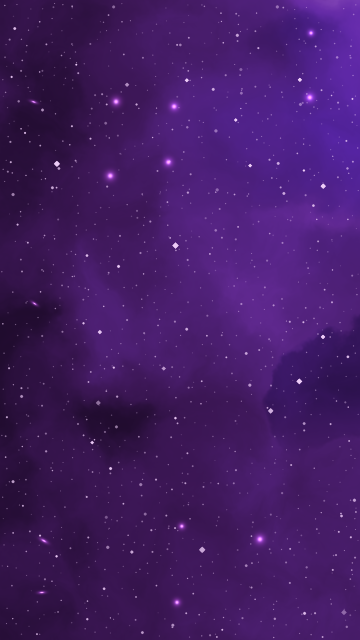
Reproduce this texture procedurally as a Shadertoy shader.

```glsl
#define NIGHT vec3(0.125, 0.045, 0.18)
#define DUSK vec3(0.235, 0.088, 0.335)
#define VIOLET vec3(0.315, 0.13, 0.475)
#define ORCHID vec3(0.42, 0.18, 0.62)
#define PINK vec3(0.66, 0.43, 0.82)
#define INDIGO vec3(0.34, 0.145, 0.70)
#define STAR_TINT vec3(0.93, 0.80, 0.97)
#define HALO_TINT vec3(0.75, 0.30, 0.85)
#define CLOUD_SCALE 3.2
#define CLOUD_CONTRAST 0.30
#define WARP 0.22

vec3 hash3(vec2 cell) {
    vec3 h = fract(cell.xyx * vec3(0.1031, 0.1030, 0.0973));
    h += dot(h, h.yxz + 33.33);
    return fract((h.xxy + h.yzz) * h.zyx);
}

vec2 gradientAt(vec2 cell) {
    float angle = 6.2832 * hash3(cell).x;
    return vec2(cos(angle), sin(angle));
}

float gradientNoise(vec2 p) {
    vec2 i = floor(p), f = fract(p);
    vec2 u = f * f * f * (f * (f * 6.0 - 15.0) + 10.0);
    vec2 e = vec2(0.0, 1.0);
    float low = mix(dot(gradientAt(i), f), dot(gradientAt(i + e.yx), f - e.yx), u.x);
    float high = mix(dot(gradientAt(i + e), f - e), dot(gradientAt(i + e.yy), f - e.yy), u.x);
    return mix(low, high, u.y);
}

float fbm(vec2 p) {
    float sum = 0.0, amp = 0.6;
    for (int i = 0; i < 6; i++) {
        sum += amp * gradientNoise(p);
        p = mat2(1.6, 1.2, -1.2, 1.6) * p + 7.3;
        amp *= 0.5;
    }
    return sum;
}

// Soft elliptical blob
float blob(vec2 p, vec2 center, vec2 size) {
    vec2 d = (p - center) / size;
    return exp(-dot(d, d));
}

vec3 toneRamp(float t) {
    vec3 c = mix(NIGHT, DUSK, smoothstep(0.0, 0.32, t));
    c = mix(c, VIOLET, smoothstep(0.28, 0.58, t));
    c = mix(c, ORCHID, smoothstep(0.55, 0.82, t));
    return mix(c, PINK, smoothstep(0.80, 1.15, t));
}

vec3 nebula(vec2 p) {
    vec2 sway = vec2(fbm(p * CLOUD_SCALE + 11.0), fbm(p * CLOUD_SCALE + 47.0));
    vec2 q = p + WARP * sway;

    // Bright and dark regions
    float tone = 0.27 + 0.18 * p.x + CLOUD_CONTRAST * fbm(q * CLOUD_SCALE + 3.0);
    tone += 0.55 * blob(q, vec2(1.08, 1.80), vec2(0.24, 0.22));
    tone += 0.20 * blob(q, vec2(0.80, 1.42), vec2(0.38, 0.30));
    tone += 0.25 * blob(q, vec2(0.66, 0.93), vec2(0.28, 0.22));
    tone += 0.16 * blob(q, vec2(0.22, 0.95), vec2(0.17, 0.17));
    tone -= 0.22 * blob(q, vec2(0.0, 0.80), vec2(0.11, 0.35));
    tone -= 0.27 * blob(q, vec2(0.38, 0.62), vec2(0.20, 0.13));
    tone -= 0.13 * blob(q, vec2(0.05, 0.08), vec2(0.50, 0.40));
    tone -= 0.10 * blob(q, vec2(0.08, 1.50), vec2(0.30, 0.40));

    // Crisp bank with a ragged upper edge, fading downward
    float bank = smoothstep(1.03, 0.90, length((q - vec2(0.98, 0.70)) / vec2(0.25, 0.19)));
    bank *= smoothstep(0.46, 0.72, p.y);
    float wisp = blob(q, vec2(0.84, 1.67), vec2(0.13, 0.07));
    float ribbon = blob(q, vec2(0.92, 1.17), vec2(0.24, 0.055));
    tone += 0.22 * ribbon - 0.28 * bank - 0.30 * wisp;

    float blue = blob(q, vec2(0.98, 1.40), vec2(0.34, 0.27)) * (1.0 - 0.8 * ribbon);
    blue = clamp(blue + 0.65 * bank + 0.5 * wisp, 0.0, 1.0);
    return mix(toneRamp(tone), INDIGO * (0.42 + 0.80 * tone), 0.75 * blue);
}

// One jittered star per occupied cell; shape 0 is round, 1 is a diamond
float starLayer(vec2 p, float cells, float share, float radius, float shape, float pixel) {
    vec2 id = floor(p * cells);
    vec3 place = hash3(id + cells * 3.7), look = hash3(id + cells * 9.1 + 50.0);
    vec2 d = abs(p - (id + 0.15 + 0.7 * place.xy) / cells);
    float dist = mix(length(d), 0.85 * (d.x + d.y), shape);
    float r = radius * mix(0.6, 1.15, look.x);
    float core = smoothstep(r + 0.7 * pixel, r - 0.7 * pixel, dist);
    return core * mix(0.35, 1.0, look.y) * step(place.z, share);
}

// Rare glowing stars and tilted smudges with a coloured halo
vec3 glowLayer(vec2 p, float cells, float share) {
    vec2 id = floor(p * cells);
    vec3 place = hash3(id + 83.0), look = hash3(id + 131.0);
    vec2 d = p - (id + 0.3 + 0.4 * place.xy) / cells;
    float tilt = look.x - 0.7;
    d = mat2(cos(tilt), -sin(tilt), sin(tilt), cos(tilt)) * d;
    d.y *= 1.0 + 1.6 * step(0.6, look.y);
    float r2 = dot(d, d) / mix(0.5, 1.2, look.z);
    vec3 light = STAR_TINT * 0.6 * exp(-r2 / 0.00003) + HALO_TINT * 0.45 * exp(-r2 / 0.00018);
    return light * step(place.z, share);
}

void mainImage(out vec4 fragColor, in vec2 fragCoord) {
    vec2 p = fragCoord / iResolution.x;
    float pixel = 1.0 / iResolution.x;
    vec3 color = nebula(p);

    // Star field, from dust to bright diamonds
    float stars = 0.55 * starLayer(p, 31.0, 0.50, 0.0016, 0.0, pixel);
    stars = max(stars, 0.85 * starLayer(p, 22.0, 0.45, 0.0024, 0.0, pixel));
    stars = max(stars, starLayer(p, 11.0, 0.38, 0.0040, 0.2, pixel));
    stars = max(stars, 1.2 * starLayer(p, 5.0, 0.28, 0.0068, 0.8, pixel));
    color += glowLayer(p, 5.0, 0.28);
    color = mix(color, STAR_TINT, min(stars, 1.0));

    fragColor = vec4(clamp(color, 0.0, 1.0), 1.0);
}
```
